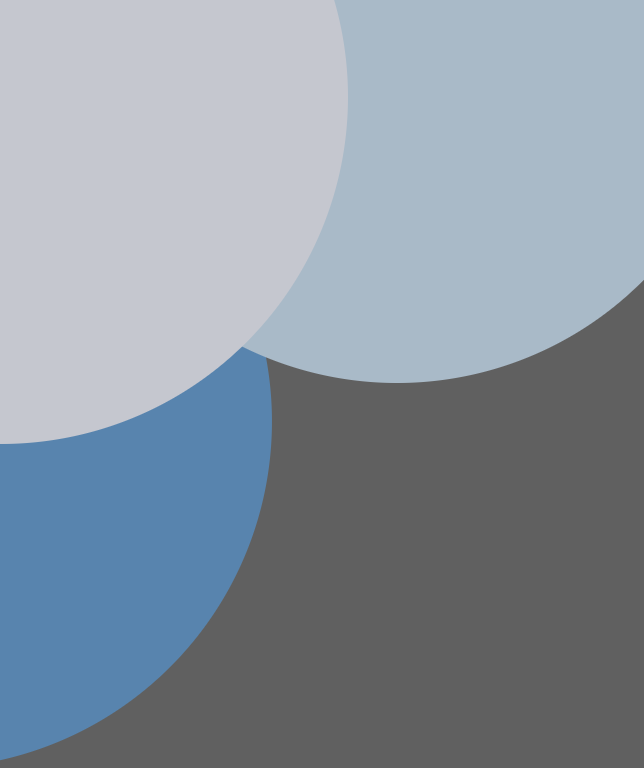
Reproduce this background procedurally as a WebGL 1 fragment shader.

```glsl
precision highp float;
// Three large flat discs of equal radius overlap on a dark grey ground.
// Each disc is a distance function, blended over the layers below it
// with a one-pixel soft edge. Lengths are in canvas heights.

uniform vec2 u_resolution;

const float RADIUS = 0.4518;

const vec3 GROUND_GREY = vec3(0.376);
const vec3 STEEL_BLUE  = vec3(0.345, 0.518, 0.682);
const vec3 MIST_BLUE   = vec3(0.663, 0.729, 0.784);
const vec3 PALE_GREY   = vec3(0.773, 0.780, 0.812);

// Signed distance to a circle, negative inside
float circleDistance(vec2 point, vec2 center, float radius) {
  return length(point - center) - radius;
}

// Coverage of a shape, softened over one pixel
float coverage(float signedDistance, float pixelSize) {
  return clamp(0.5 - signedDistance / pixelSize, 0.0, 1.0);
}

// Lay a disc over the colour beneath it
vec3 paintDisc(vec3 below, vec3 discColor, vec2 point, vec2 center, float pixelSize) {
  float edge = circleDistance(point, center, RADIUS);
  return mix(below, discColor, coverage(edge, pixelSize));
}

void main() {
  float pixelSize = 1.0 / u_resolution.y;
  vec2 point = gl_FragCoord.xy * pixelSize;

  // Back to front
  vec3 color = GROUND_GREY;
  color = paintDisc(color, STEEL_BLUE, point, vec2(-0.0977, 0.4512), pixelSize);
  color = paintDisc(color, MIST_BLUE, point, vec2(0.5169, 0.9531), pixelSize);
  color = paintDisc(color, PALE_GREY, point, vec2(0.0013, 0.8737), pixelSize);

  gl_FragColor = vec4(color, 1.0);
}
```
